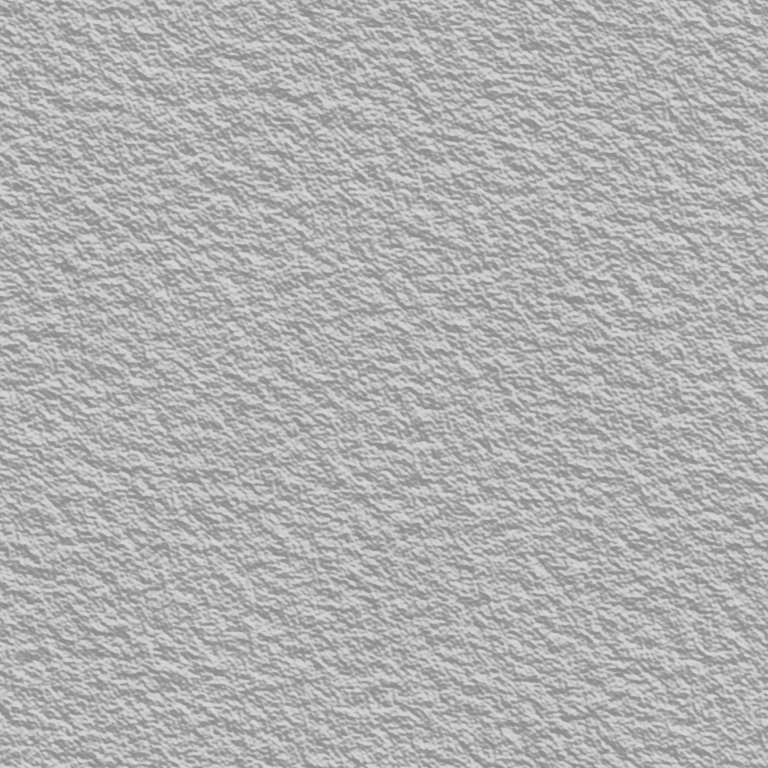
Write a WebGL 1 fragment shader that draws this texture.

```glsl
precision highp float;

// Fine grey roughcast plaster: a height field of four gradient-noise octaves,
// stretched along a falling diagonal and lit from the upper right.
// The slope towards the light is softly limited and mapped to grey.

uniform vec2 u_resolution;

vec2 latticeGradient(vec2 cell) {
  vec3 h = fract(cell.xyx * vec3(0.1031, 0.1030, 0.0973));
  h += dot(h, h.yzx + 33.33);
  float angle = 6.2832 * fract((h.x + h.y) * h.z);
  return vec2(cos(angle), sin(angle));
}

float gradientNoise(vec2 p) {
  vec2 i = floor(p);
  vec2 f = p - i;
  vec2 w = f * f * f * (f * (f * 6.0 - 15.0) + 10.0);
  vec2 e = vec2(1.0, 0.0);
  float a = dot(latticeGradient(i), f);
  float b = dot(latticeGradient(i + e), f - e);
  float c = dot(latticeGradient(i + e.yx), f - e.yx);
  float d = dot(latticeGradient(i + e.xx), f - e.xx);
  return mix(mix(a, b, w.x), mix(c, d, w.x), w.y);
}

float plasterHeight(vec2 p, vec2 light) {
  // Axes along and across the grain, which runs square to the light
  vec2 q = vec2(0.76 * dot(p, vec2(light.y, -light.x)), dot(p, light));
  q = q * 38.0 + 150.0;
  float height = 0.0;
  float weight = 1.2;
  for (int octave = 0; octave < 4; octave++) {
    height += weight * gradientNoise(q);
    q = mat2(0.8, 0.6, -0.6, 0.8) * q * 1.75 + 17.3;
    weight *= 0.82;
  }
  return height;
}

void main() {
  vec2 p = gl_FragCoord.xy / min(u_resolution.x, u_resolution.y);
  vec2 light = normalize(vec2(0.36, 0.93));

  // Relief shading from the height difference along the light
  vec2 reach = 0.0016 * light;
  float slope = plasterHeight(p - reach, light) - plasterHeight(p + reach, light);
  slope *= 2.6;
  float shade = slope / sqrt(1.0 + slope * slope);

  // Faint broad unevenness of the coat
  float unevenness = 0.012 * gradientNoise(p * 5.0 + 40.0);

  gl_FragColor = vec4(vec3(0.692 + 0.155 * shade + unevenness), 1.0);
}
```
